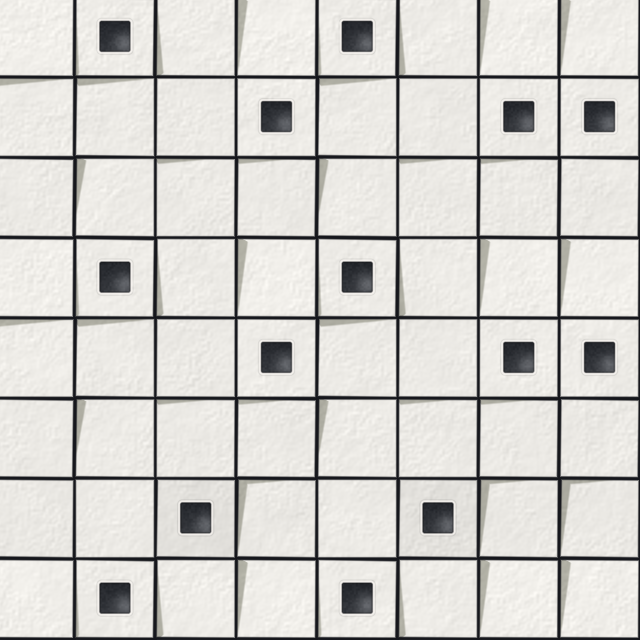
Write a Shadertoy shader that draws this pattern.

```glsl
// Wall of tilted white plaster tiles with dark joints, wedge shadows and square recesses
#define PITCH vec2(0.1262, 0.1254)   // tile spacing
#define FIRST vec2(0.1165, 0.1205)   // first joint from the top left
#define JOINT 0.0021                 // half width of a joint
#define TILT 0.0022                  // extra joint width from tilted tiles
#define HOLE 0.0242                  // half size of a recess
#define SHADOW_W 0.017               // widest part of a shadow
#define SHADOW_DARK 0.27
#define GRAIN 0.075                  // plaster relief strength
#define PLASTER vec3(0.945, 0.937, 0.918)
#define INK vec3(0.085, 0.09, 0.11)

float hash(vec2 p) {
    vec3 q = fract(vec3(p.xyx) * 0.1031);
    q += dot(q, q.yzx + 33.33);
    return fract((q.x + q.y) * q.z);
}

float noise(vec2 p) {
    vec2 i = floor(p), f = fract(p);
    f = f * f * (3.0 - 2.0 * f);
    return mix(mix(hash(i), hash(i + vec2(1, 0)), f.x),
               mix(hash(i + vec2(0, 1)), hash(i + vec2(1, 1)), f.x), f.y);
}

float plasterHeight(vec2 p) {
    float roughness = smoothstep(0.25, 0.75, noise(p * 34.0));
    return 0.5 * noise(p * 95.0) + (0.25 + 0.4 * roughness) * noise(p * 210.0 + 7.0);
}

float roundBox(vec2 p, float halfSize, float radius) {
    vec2 q = abs(p) - halfSize + radius;
    return length(max(q, 0.0)) + min(max(q.x, q.y), 0.0) - radius;
}

// Wedge along an edge: d is the depth from it, t runs from the wide end (0) to the tip (1)
float wedge(float d, float t, float width) {
    float reach = width * (1.0 - t) * smoothstep(-0.02, 0.06, t);
    return (1.0 - smoothstep(reach - 0.002, reach + 0.002, d)) * smoothstep(0.0, 0.003, reach);
}

// Shadows cast by raised neighbours on the left and above
float tileShadow(vec2 f, int column, int phase, int kind) {
    vec2 d = f * PITCH - JOINT;
    float s = 0.0;
    bool inner = column > 0;
    bool leftHigh = inner && ((phase == 0 && (kind == 0 || kind == 3)) || (phase == 1 && kind == 2));
    bool leftLow = kind == 0 && phase != 0;
    bool topLong = kind == 1 && (phase == 1 || !inner);
    bool topShort = (kind == 2 && (phase == 2 || (phase == 0 && inner && column < 7)))
                 || (kind == 3 && phase == 0 && inner);
    if (leftHigh) s = max(s, wedge(d.x, f.y / (kind == 2 ? 0.75 : 1.0), SHADOW_W));
    if (leftLow) s = max(s, wedge(d.x, 1.0 - f.y, SHADOW_W * (phase == 2 ? 0.65 : 0.3)));
    if (topLong) s = max(s, wedge(d.y, f.x, SHADOW_W * 0.72));
    if (topShort) s = max(s, wedge(d.y, f.x / 0.75, SHADOW_W * 0.5));
    return s;
}

// Distance inside the tile, with each side slightly rotated
float tileInside(vec2 f, vec2 seed) {
    vec2 low = f * PITCH, high = (1.0 - f) * PITCH;
    float a = hash(seed + 3.1), b = hash(seed + 8.7);
    low -= JOINT + TILT * vec2(a * (1.0 - f.y), b * f.x);
    high -= JOINT + TILT * vec2(b * f.y, a * (1.0 - f.x)) * 0.8;
    return min(min(low.x, low.y), min(high.x, high.y));
}

vec3 recessColor(vec2 p, vec2 uv) {
    vec2 q = p / HOLE;
    float glow = exp(-2.2 * dot(q - vec2(0.65, 0.45), q - vec2(0.65, 0.45)));
    float leather = noise(uv * 330.0) - 0.5;
    vec3 c = mix(vec3(0.17, 0.18, 0.2), vec3(0.43, 0.44, 0.46), glow * 0.75);
    c += 0.05 * leather + 0.035 * q.y;
    return c * mix(0.65, 1.0, smoothstep(0.0, 0.15, 1.0 - max(abs(q.x), abs(q.y))));
}

void mainImage(out vec4 fragColor, in vec2 fragCoord) {
    vec2 uv = fragCoord / iResolution.xy;
    uv.y = 1.0 - uv.y;
    float aa = 1.0 / iResolution.y;

    // Tile address; columns and rows cycle by three, with an extra row near the bottom
    vec2 g = (uv - FIRST) / PITCH + 1.0;
    vec2 f = fract(g);
    ivec2 id = ivec2(floor(g));
    int phase = id.x >= 7 ? 0 : id.x % 3;
    int kind = id.y >= 7 ? 0 : (id.y == 6 ? 3 : id.y % 3);
    vec2 seed = vec2(phase, kind);

    // Plaster lit from the upper left
    float relief = plasterHeight(uv + 0.0016) - plasterHeight(uv - 0.0016);
    float tone = 1.0 - 0.025 * hash(seed + 1.7) + 0.02 * (noise(uv * 26.0) - 0.5);
    if (kind == 3) tone -= 0.02;
    if (phase == 2 && (kind == 1 || kind == 3)) tone -= 0.02;
    vec3 color = PLASTER * tone + GRAIN * relief;
    color *= 1.0 - SHADOW_DARK * vec3(0.97, 0.96, 1.08) * tileShadow(f, id.x, phase, kind);

    // Recess with a smooth pale rim
    bool hasHole = (kind == 0 && phase == 1) || (kind == 1 && phase == 0 && id.x > 0)
                || (kind == 3 && phase == 2);
    if (hasHole) {
        vec2 p = (f - 0.5) * PITCH + vec2(0.0, 0.001);
        float d = roundBox(p, HOLE, 0.0035);
        float rim = 1.0 - smoothstep(0.0015, 0.004, d);
        color = mix(color, vec3(0.965, 0.95, 0.935), 0.8 * rim);
        color *= 1.0 - 0.07 * exp(-pow((d - 0.0042) / 0.001, 2.0));
        color = mix(recessColor(p, uv), color, smoothstep(-aa, aa, d));
    }

    // Rounded tile edge and dark joint
    float inside = tileInside(f, seed);
    color *= 1.0 - 0.1 * (1.0 - smoothstep(0.0, 0.0025, inside));
    color = mix(INK, color, smoothstep(-aa, aa, inside));
    fragColor = vec4(clamp(color, 0.0, 1.0), 1.0);
}
```
